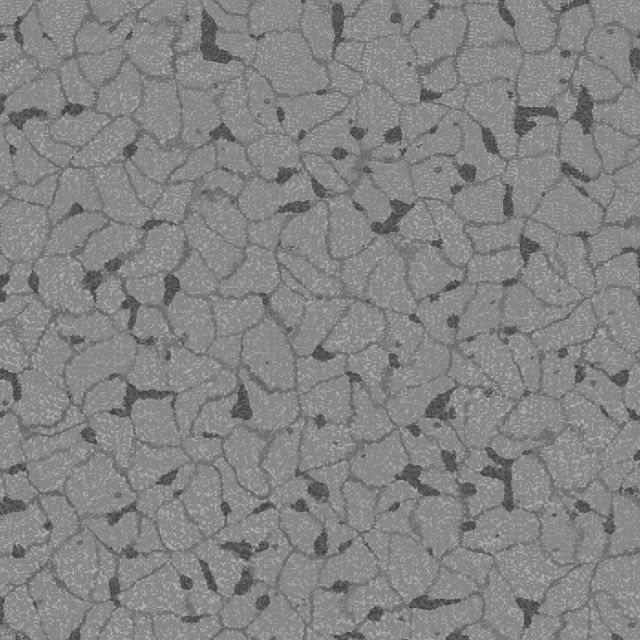
Give the GLSL for this texture, as a three.js fragment shader.

```glsl
// Polished grey sintered grains with thin rough boundaries, dark pores and fine speckle.
varying vec2 vUv;

float hash(vec2 p) {
  return fract(sin(dot(p, vec2(127.1, 311.7))) * 43758.5);
}

vec2 hash2(vec2 p) {
  return vec2(hash(p), hash(p + 57.3));
}

float valueNoise(vec2 p) {
  vec2 i = floor(p), f = fract(p);
  f = f * f * (3.0 - 2.0 * f);
  return mix(mix(hash(i), hash(i + vec2(1.0, 0.0)), f.x),
             mix(hash(i + vec2(0.0, 1.0)), hash(i + 1.0), f.x), f.y);
}

// Layered, rotated sines bend the straight cell walls
vec2 warp(vec2 p) {
  float amplitude = 0.19, frequency = 1.7;
  vec2 q = p;
  for (int i = 0; i < 5; i++) {
    q = mat2(0.8, 0.6, -0.6, 0.8) * q;
    p += amplitude * sin(q.yx * frequency + p.yx + vec2(1.3, 4.1) * float(i));
    amplitude *= 0.56;
    frequency *= 1.75;
  }
  return p;
}

// x: distance to the nearest cell wall, y: random value of that wall
vec2 grainWall(vec2 p) {
  vec2 home = floor(p), f = fract(p);
  vec2 nearestCell = vec2(0.0), nearest = vec2(0.0);
  float best = 9.0;
  for (int y = -1; y <= 1; y++)
    for (int x = -1; x <= 1; x++) {
      vec2 cell = vec2(float(x), float(y));
      vec2 r = cell + hash2(home + cell) - f;
      if (dot(r, r) < best) {
        best = dot(r, r);
        nearest = r;
        nearestCell = cell;
      }
    }
  vec2 wall = vec2(9.0, 0.0);
  for (int y = -2; y <= 2; y++)
    for (int x = -2; x <= 2; x++) {
      vec2 cell = nearestCell + vec2(float(x), float(y));
      vec2 r = cell + hash2(home + cell) - f;
      vec2 gap = r - nearest;
      if (dot(gap, gap) > 0.0001) {
        float d = dot(0.5 * (nearest + r), normalize(gap));
        if (d < wall.x) wall = vec2(d, hash(2.0 * home + nearestCell + cell));
      }
    }
  return wall;
}

// Sparse small round pits, some with a paler centre
float pits(vec2 p) {
  vec2 home = floor(p);
  float dark = 0.0;
  for (int y = -1; y <= 1; y++)
    for (int x = -1; x <= 1; x++) {
      vec2 cell = home + vec2(float(x), float(y));
      float chance = hash(cell + 19.0);
      float radius = mix(0.05, 0.11, hash(cell + 41.0));
      float d = length((p - cell - hash2(cell + 7.0)) * vec2(1.0, 0.8 + 0.5 * chance));
      float pit = 1.0 - smoothstep(radius * 0.6, radius * 1.3, d);
      pit *= 1.0 - 0.6 * step(0.9, chance) * (1.0 - smoothstep(0.0, radius * 0.6, d));
      dark = max(dark, pit * step(0.77, chance));
    }
  return dark;
}

void main() {
  float fine = valueNoise(vUv * 350.0);
  float medium = valueNoise(vUv * 150.0 + 31.0);
  vec2 bent = warp(vUv * 15.0 + 3.0);
  vec2 wall = grainWall(bent);

  // Ragged boundaries, fading in and out along their length
  float d = wall.x + (fine - 0.5) * 0.05 + (medium - 0.5) * 0.05;
  float strength = mix(0.5, 1.0, wall.y) * mix(0.65, 1.1, valueNoise(vUv * 45.0));
  float boundary = strength * (1.0 - smoothstep(0.015, 0.085, d));

  // Pores swell where patches of noise meet a boundary
  float pocket = smoothstep(0.66, 0.95, valueNoise(vUv * 34.0 + 9.0));
  float poreWidth = 0.19 * pocket;
  float pore = smoothstep(0.0, 0.25, pocket)
             * (1.0 - smoothstep(poreWidth - 0.03, poreWidth + 0.05, d));
  pore = max(pore, 0.8 * pits(vUv * 17.0 + (medium - 0.5) * 0.08));

  // Pale speckle gathers in soft patches on the grain faces
  float patches = mix(0.6, 1.3, valueNoise(vUv * 19.0 + 5.0));
  float speckle = smoothstep(0.45, 0.98, fine) * patches;
  float grey = 0.524 + 0.13 * speckle + 0.025 * (hash(floor(vUv * 512.0)) - 0.5);
  grey = mix(grey, 0.36 + 0.08 * fine, boundary);
  grey = mix(grey, 0.23 + 0.17 * fine, pore * 0.9);
  gl_FragColor = vec4(vec3(grey), 1.0);
}
```
